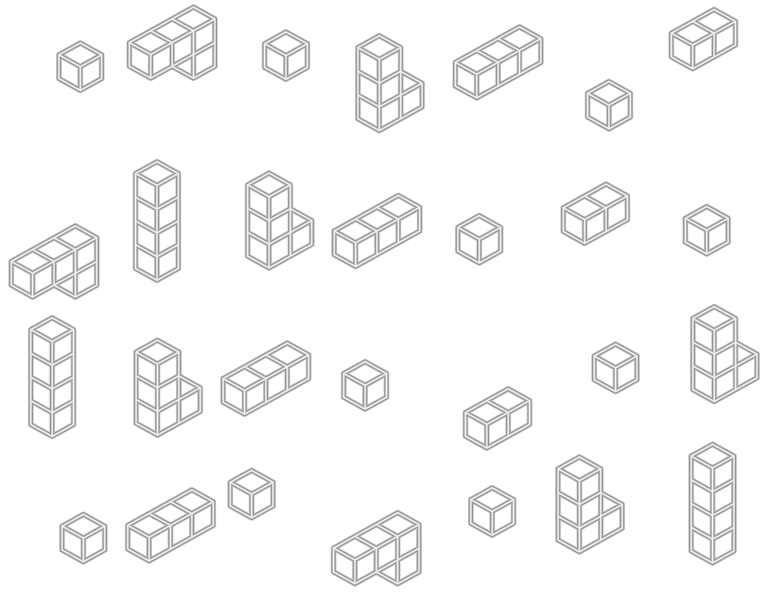
Reproduce this pattern procedurally as a Shadertoy shader.

```glsl
// Scattered stacks of isometric cubes, drawn with thin grey double lines on white
#define GRID vec2(7.0, 4.0)     // stacks across and up
#define HALF_WIDTH 0.0361       // cube: half width, rise of slanted edge, height
#define RISE 0.0200
#define HEIGHT 0.0401
#define BAR 0.0028              // half width of the white bar along each edge
#define LINE 0.0014             // half width of the grey lines
#define SOFT 0.0019             // softness of the grey lines
#define INK vec3(0.55)
#define ROW_SHIFT 0.035         // largest vertical shift of a column

float hash(vec2 p) {
    return fract(sin(dot(p, vec2(127.1, 311.7))) * 43758.5453);
}

float segment(vec2 p, vec2 a, vec2 b) {
    vec2 ab = b - a;
    return length(p - a - ab * clamp(dot(p - a, ab) / dot(ab, ab), 0.0, 1.0));
}

// Distance to the nine visible edges of a cube; p is relative to its front corner
float cubeEdges(vec2 p) {
    p.x = abs(p.x);
    vec2 shoulder = vec2(HALF_WIDTH, RISE);
    vec2 foot = vec2(0.0, -HEIGHT);
    float d = segment(p, vec2(0.0), foot);
    d = min(d, segment(p, vec2(0.0), shoulder));
    d = min(d, segment(p, shoulder, vec2(0.0, 2.0 * RISE)));
    d = min(d, segment(p, shoulder, shoulder + foot));
    return min(d, segment(p, shoulder + foot, foot));
}

bool insideCube(vec2 p) {
    float slant = abs(p.x) * RISE / HALF_WIDTH;
    return abs(p.x) < HALF_WIDTH && p.y < 2.0 * RISE - slant && p.y > slant - HEIGHT;
}

// Each stack has three columns, filled from base up to top
void chooseStack(float rank, out ivec3 base, out ivec3 top) {
    base = ivec3(0);
    if (rank < 10.0) top = ivec3(1, 0, 0);         // single cube
    else if (rank < 13.0) top = ivec3(4, 0, 0);    // tower
    else if (rank < 17.0) top = ivec3(1);          // row of three
    else if (rank < 20.0) top = ivec3(1, 1, 0);    // pair
    else if (rank < 23.0) {                        // row with a leg
        base = ivec3(1, 1, 0);
        top = ivec3(2);
    }
    else top = ivec3(3, 1, 0);                     // tower with a step
}

vec2 cubeCorner(int x, int y) {
    return vec2(float(x) * HALF_WIDTH, float(x) * RISE + float(y) * HEIGHT);
}

// Painter's order: nearer cubes hide the edges behind them
float stackEdges(vec2 p, ivec3 base, ivec3 top) {
    float d = 1.0;
    for (int x = 2; x >= 0; x--) {
        for (int y = base[x]; y < top[x]; y++) {
            vec2 q = p - cubeCorner(x, y);
            float edge = cubeEdges(q);
            d = insideCube(q) ? edge : min(d, edge);
        }
    }
    return d;
}

void stackBounds(ivec3 base, ivec3 top, out vec2 low, out vec2 high) {
    low = vec2(1.0);
    high = vec2(-1.0);
    for (int x = 0; x < 3; x++) {
        if (top[x] > base[x]) {
            low = min(low, cubeCorner(x, base[x]) - vec2(HALF_WIDTH, HEIGHT));
            high = max(high, cubeCorner(x, top[x] - 1) + vec2(HALF_WIDTH, 2.0 * RISE));
        }
    }
}

void mainImage(out vec4 fragColor, in vec2 fragCoord) {
    vec2 uv = fragCoord / iResolution.y;
    vec2 size = vec2(iResolution.x / iResolution.y, 1.0) / GRID;

    // Grid cell, with the inner row borders shifted per column
    float column = floor(uv.x / size.x);
    float shift = ROW_SHIFT * (2.0 * hash(vec2(column, 7.0)) - 1.0);
    float row = clamp(floor((uv.y - shift) / size.y), 0.0, GRID.y - 1.0);
    float floorY = row < 0.5 ? 0.0 : row * size.y + shift;
    float ceilY = row > GRID.y - 1.5 ? 1.0 : (row + 1.0) * size.y + shift;
    vec2 cellLow = vec2(column * size.x, floorY);
    vec2 cellHigh = vec2((column + 1.0) * size.x, ceilY);

    // Deal the kinds of stack over the cells in fixed shares
    float rank = mod(11.0 * (column * GRID.y + row), GRID.x * GRID.y);
    ivec3 base, top;
    chooseStack(rank, base, top);

    // Random place within the room left in the cell
    vec2 low, high;
    stackBounds(base, top, low, high);
    float margin = BAR + LINE + SOFT;
    vec2 room = max(cellHigh - cellLow - (high - low) - 2.0 * margin, 0.0);
    vec2 id = vec2(column, row);
    vec2 jitter = vec2(hash(id + 3.1), hash(id + 17.7));
    vec2 origin = cellLow + margin + room * jitter - low;

    // Grey outline on both sides of every bar
    float d = abs(stackEdges(uv - origin, base, top) - BAR);
    float soft = max(SOFT, 0.75 / iResolution.y);
    float ink = 1.0 - smoothstep(LINE - soft, LINE + soft, d);
    fragColor = vec4(mix(vec3(1.0), INK, ink), 1.0);
}
```
